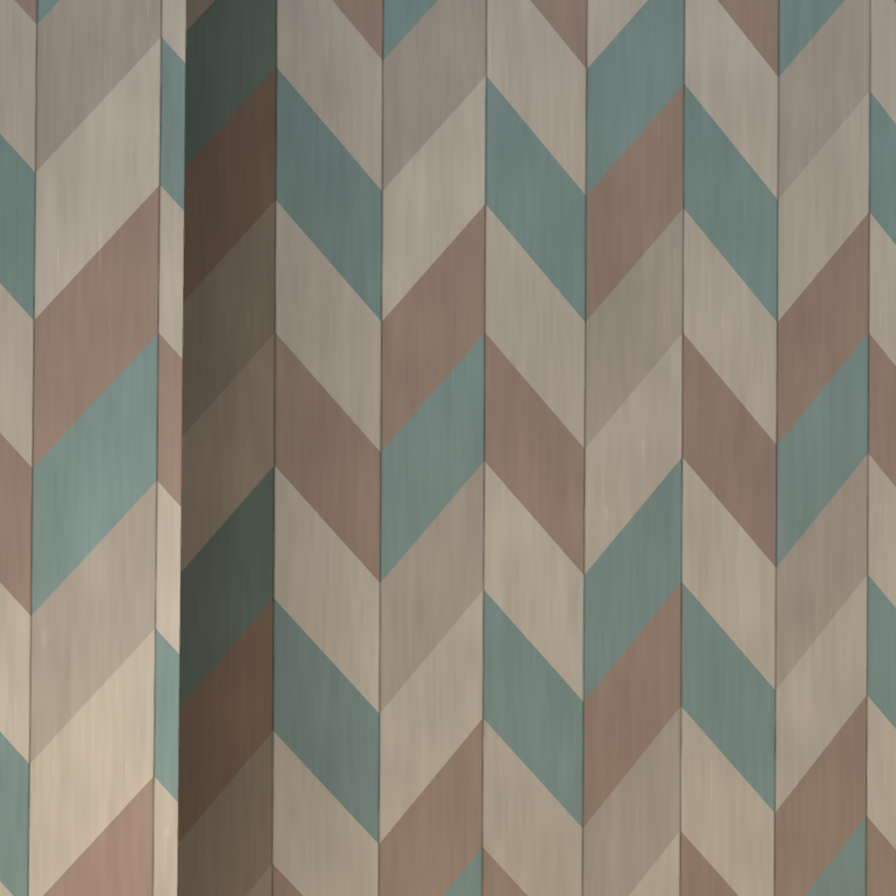
Give the GLSL for this pattern, as a Shadertoy shader.

```glsl
// Chevron wallpaper of slanted painted planks on two walls meeting at a lit corner.
// Each wall maps x to a column count; stripes rise and fall in alternate columns,
// with dyes cycling every four stripes, then grain, seams and shading are applied.

// Dye indices: 0 cream, 1 grey, 2 brown, 3 teal
const vec3 DYES[4] = vec3[4](
    vec3(0.655, 0.610, 0.550), vec3(0.590, 0.545, 0.492),
    vec3(0.545, 0.463, 0.410), vec3(0.445, 0.507, 0.482));

// Four-stripe cycles: falling column, then the two kinds of rising column
const int CYCLES[12] = int[12](3, 0, 2, 0,   0, 2, 3, 1,   2, 1, 0, 3);

float hash(vec2 p) {
    p = fract(p * vec2(0.1031, 0.1137));
    p += dot(p, p.yx + 33.33);
    return fract((p.x + p.y) * p.x * 17.0);
}

float noise(vec2 p) {
    vec2 i = floor(p), f = fract(p);
    f = f * f * (3.0 - 2.0 * f);
    return mix(mix(hash(i), hash(i + vec2(1, 0)), f.x),
               mix(hash(i + vec2(0, 1)), hash(i + vec2(1, 1)), f.x), f.y);
}

// Faint vertical brush grain, blotches and rare pale scratches
float woodGrain(vec2 p) {
    float fine = noise(p * vec2(260.0, 22.0) + 40.0) - 0.5;
    float broad = noise(p * vec2(70.0, 9.0) + 90.0) - 0.5;
    float blotch = noise(p * 19.0 + 20.0) - 0.5;
    float scratch = smoothstep(0.93, 1.0, noise(p * vec2(170.0, 14.0) + 150.0));
    return 1.0 + 0.045 * fine + 0.045 * broad + 0.04 * blotch + 0.05 * scratch;
}

vec3 wall(vec2 p) {
    float down = 1.0 - p.y;

    // Verticals lean slightly; the near wall ends at the corner
    float nearX = p.x + (down - 0.5) * 0.010;
    float farX = p.x + (down - 0.5) * 0.005;
    bool isNear = nearX < 0.203;

    // Column coordinate, with columns narrowing along the far wall
    float column = isNear
        ? 2.0 + (nearX - 0.1755) / 0.139
        : 36.13 - sqrt(1305.6 - 600.0 * (farX - 0.306));
    float stripeHeight = isNear ? 0.165 : 0.1482 - 0.0202 * (farX - 0.306);

    // Slanted stripes, mirrored in every other column
    int c = int(floor(column));
    float across = fract(column);
    bool falling = (c & 1) == 0;
    float slant = falling ? across : 1.0 - across;
    int stripe = int(floor((down - 0.371) / stripeHeight - 0.92 * slant + 2.0));
    int cycle = falling ? 0 : ((c & 3) == 1 ? 1 : 2);
    vec3 color = DYES[CYCLES[cycle * 4 + (stripe & 3)]];

    // Small tone change from plank to plank
    color *= 0.98 + 0.04 * hash(vec2(c + 20, stripe + 30));

    // Thin, uneven seams between columns
    float seamDistance = min(across, 1.0 - across) * (isNear ? 0.139 : 0.112);
    float seamDepth = 0.16 + 0.16 * noise(vec2(float(c) * 7.0 + 30.0, down * 35.0));
    color *= 1.0 - seamDepth * (1.0 - smoothstep(0.0006, 0.0018, seamDistance));

    // Bright near wall, shadowed return, then an even far wall
    vec3 light;
    if (isNear) {
        light = vec3(mix(0.98, 1.16, smoothstep(0.0, 0.9, down)));
        light *= 0.96 + 0.06 * smoothstep(0.0, 0.16, p.x);
        light *= 1.0 - 0.2 * smoothstep(0.2015, 0.203, nearX);
    } else if (column < 0.0) {
        light = mix(0.59, 0.70, smoothstep(-0.86, 0.0, column)) * vec3(1.0, 0.96, 0.91);
        light *= 0.92 + 0.10 * down;
    } else {
        light = vec3(mix(0.87, 0.99, smoothstep(0.0, 1.3, column)));
        light *= 0.97 + 0.05 * down;
    }
    light *= mix(vec3(0.98, 1.0, 1.025), vec3(1.015, 1.0, 0.97), down);
    return color * light;
}

void mainImage(out vec4 fragColor, in vec2 fragCoord) {
    vec2 uv = fragCoord / iResolution.xy;

    // Average a small grid of samples for soft edges
    vec2 spread = max(1.0 / iResolution.xy, vec2(0.002));
    vec3 color = vec3(0.0);
    for (int i = 0; i < 9; i++) {
        vec2 offset = vec2(i % 3 - 1, i / 3 - 1) / 3.0;
        color += wall(uv + offset * spread) / 9.0;
    }
    fragColor = vec4(color * woodGrain(uv), 1.0);
}
```
